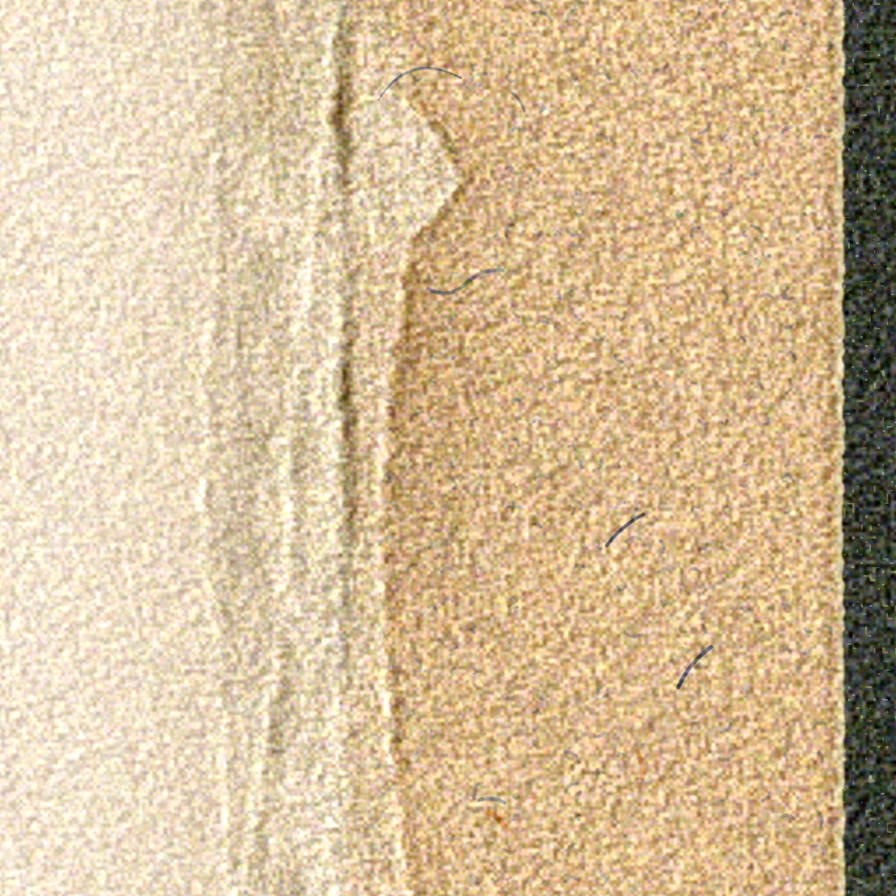
A WebGL 1 fragment shader for this texture:

```glsl
precision highp float;
uniform vec2 u_resolution;

float hash(vec2 p) {
  vec3 q = fract(vec3(p.xyx) * 0.1031);
  q += dot(q, q.yzx + 33.33);
  return fract((q.x + q.y) * q.z);
}

float noise(vec2 p) {
  vec2 i = floor(p), f = fract(p);
  f = f * f * (3.0 - 2.0 * f);
  return mix(mix(hash(i), hash(i + vec2(1.0, 0.0)), f.x),
             mix(hash(i + vec2(0.0, 1.0)), hash(i + vec2(1.0)), f.x), f.y);
}

float fbm(vec2 p) {
  float sum = 0.0, amp = 0.5;
  for (int i = 0; i < 4; i++) {
    sum += amp * noise(p);
    p = p * 2.03 + 17.0;
    amp *= 0.5;
  }
  return sum / 0.9375;
}

// Height-dependent x position through eight evenly spaced knots
float creaseX(float y, vec4 low, vec4 high) {
  vec4 k = vec4(0.0, 1.0, 2.0, 3.0);
  vec4 wLow = max(1.0 - abs(y * 7.0 - k), 0.0);
  vec4 wHigh = max(1.0 - abs(y * 7.0 - k - 4.0), 0.0);
  return dot(low, wLow) + dot(high, wHigh);
}

float bell(float d, float width) {
  return exp(-d * d / (width * width));
}

// Positive highlight on the crest, negative shadow beside it
float ridgeLight(float d, float width, float shade) {
  return bell(d, width) - shade * bell(d - width * 2.4, width * 1.5);
}

// Curved strand from a to b, bowed sideways by bend
float fiber(vec2 p, vec2 a, vec2 b, float bend, float width) {
  vec2 ab = b - a;
  float len = length(ab);
  vec2 dir = ab / len;
  float t = clamp(dot(p - a, dir) / len, 0.0, 1.0);
  vec2 c = a + ab * t + vec2(-dir.y, dir.x) * bend * 4.0 * t * (1.0 - t);
  return 1.0 - smoothstep(width * 0.4, width * 1.5, length(p - c));
}

// Short random strands, one candidate per cell
float scatteredFibers(vec2 p, float cells, float density, float seed) {
  vec2 id = floor(p * cells);
  vec2 local = fract(p * cells) - 0.5;
  float angle = 6.2832 * hash(id + seed);
  vec2 dir = vec2(cos(angle), sin(angle)) * mix(0.08, 0.28, hash(id + seed + 5.0));
  float present = step(hash(id + seed + 11.0), density);
  return present * fiber(local, -dir, dir, 0.1, 0.0022 * cells);
}

vec3 colourGrain(vec2 p) {
  float shared = noise(p * 255.0) - 0.5;
  vec3 tint = vec3(noise(p * 235.0 + 31.0), noise(p * 235.0 + 67.0), noise(p * 235.0 + 93.0)) - 0.5;
  float relief = noise(p * 170.0 + vec2(0.6, -0.4)) - noise(p * 170.0 - vec2(0.6, -0.4));
  return vec3(shared * 0.24 + relief * 0.17) + tint * vec3(0.10, 0.10, 0.20);
}

vec3 paper(vec2 p) {
  float wobble = (fbm(vec2(p.y * 24.0, 3.0)) - 0.5) * 0.022;
  float rough = (noise(p * vec2(40.0, 90.0)) - 0.5) * 0.006;
  float x = p.x + rough;
  float outer = creaseX(p.y, vec4(0.254, 0.251, 0.242, 0.227), vec4(0.224, 0.241, 0.237, 0.247)) + wobble * 0.6;
  float middle = creaseX(p.y, vec4(0.267, 0.289, 0.310, 0.320), vec4(0.328, 0.344, 0.359, 0.378)) - wobble * 0.6;
  float groove = creaseX(p.y, vec4(0.384, 0.384, 0.390, 0.392), vec4(0.384, 0.390, 0.381, 0.383)) + wobble * 0.4;
  float inner = creaseX(p.y, vec4(0.453, 0.435, 0.426, 0.424), vec4(0.428, 0.453, 0.455, 0.440)) + wobble * 0.5;
  float flake = min(0.462 + (0.883 - p.y) * 0.56, 0.510 - (0.797 - p.y) * 0.7);
  float flakeZone = smoothstep(0.72, 0.76, p.y) * (1.0 - smoothstep(0.86, 0.90, p.y));
  float layerEdge = mix(inner, max(inner, flake), flakeZone);

  // Stacked sheets from smooth cream to exposed tan
  float patches = fbm(p * vec2(22.0, 9.0));
  vec3 cream = mix(vec3(0.96, 0.90, 0.81), vec3(0.93, 0.86, 0.75), smoothstep(0.05, 0.25, x));
  vec3 tan_ = mix(vec3(0.86, 0.735, 0.56), vec3(0.865, 0.725, 0.54), p.x);
  vec3 torn = mix(vec3(0.82, 0.75, 0.62), vec3(0.92, 0.85, 0.73), smoothstep(0.25, 0.7, patches));
  vec3 col = mix(cream, torn, smoothstep(outer - 0.05, outer + 0.05, x));
  col = mix(col, vec3(0.85, 0.75, 0.58), 0.5 * smoothstep(0.68, 1.0, p.y) * bell(x - 0.31, 0.06));
  float strip = smoothstep(groove - 0.004, groove + 0.012, x);
  float bare = 1.0 - 0.65 * flakeZone;
  col = mix(col, vec3(0.87, 0.765, 0.60), strip * 0.8 * bare);
  float exposed = smoothstep(layerEdge - 0.004, layerEdge + 0.008, x);
  col = mix(col, tan_, exposed);

  // Crests, grooves and cast shade
  float broken = 0.45 + 0.7 * noise(vec2(p.y * 18.0, 8.0));
  float light = ridgeLight(x - outer, 0.0045, 0.9) * 0.085 * broken;
  light += ridgeLight(x - middle, 0.0055, 0.7) * 0.13 * broken;
  light += ridgeLight(x - layerEdge, 0.0055, 0.8) * 0.15 * broken * (1.0 - smoothstep(0.86, 0.94, p.y));
  float depth = 0.07 + 0.32 * bell(p.y - 0.865, 0.07) + 0.29 * bell(p.y - 0.53, 0.13);
  depth *= smoothstep(0.22, 0.4, p.y);
  light -= bell(x - groove, 0.009) * depth;
  light += bell(x - groove + 0.016, 0.005) * 0.05;
  float wrinkles = fbm(p * vec2(85.0, 16.0)) - 0.5;
  light += wrinkles * 0.20 * smoothstep(0.20, 0.27, x) * (1.0 - smoothstep(0.42, 0.50, x));
  light -= exposed * 0.09 * bell(x - 0.47, 0.075) * bell(p.y - 0.62, 0.26);
  col += light * vec3(0.95, 1.0, 1.12);
  col += (fbm(p * 28.0 + 9.0) - 0.5) * 0.08 * mix(0.35, 1.0, exposed);

  // Scattered and individual strands
  vec3 blue = vec3(0.38, 0.42, 0.45);
  float faint = scatteredFibers(p, 29.0, 0.22, 3.0) + scatteredFibers(p + 0.017, 43.0, 0.16, 41.0);
  col = mix(col, blue, min(faint, 1.0) * exposed * 0.38);
  float strands = fiber(p, vec2(0.423, 0.889), vec2(0.514, 0.913), 0.022, 0.0017);
  strands += fiber(p, vec2(0.478, 0.678), vec2(0.517, 0.681), -0.007, 0.0023);
  strands += fiber(p, vec2(0.517, 0.681), vec2(0.561, 0.698), 0.006, 0.0023);
  strands += fiber(p, vec2(0.572, 0.896), vec2(0.585, 0.876), 0.002, 0.0018);
  strands += fiber(p, vec2(0.535, 0.107), vec2(0.563, 0.104), 0.003, 0.0022);
  col = mix(col, blue, min(strands, 1.0) * 0.68);
  float bold = fiber(p, vec2(0.677, 0.391), vec2(0.718, 0.426), 0.003, 0.0020);
  bold += fiber(p, vec2(0.757, 0.233), vec2(0.794, 0.278), 0.004, 0.0023);
  col = mix(col, vec3(0.29, 0.31, 0.38), min(bold, 1.0) * 0.85);
  float rust = fiber(p, vec2(0.711, 0.162), vec2(0.717, 0.132), 0.002, 0.0025);
  rust += fiber(p, vec2(0.545, 0.093), vec2(0.563, 0.078), 0.002, 0.0032);
  return mix(col, vec3(0.82, 0.50, 0.22), min(rust, 1.0) * 0.75);
}

void main() {
  vec2 p = gl_FragCoord.xy / u_resolution;
  vec3 grain = colourGrain(p);
  float quiet = mix(0.72, 1.15, smoothstep(0.1, 0.5, p.x));
  vec3 col = paper(p) + grain * quiet;

  // Frayed cut edge over the dark backing
  float edge = 0.941 + (noise(vec2(p.y * 110.0, 2.0)) - 0.5) * 0.004;
  col -= 0.10 * bell(p.x - edge + 0.013, 0.006);
  col = mix(col, vec3(0.86, 0.85, 0.69) + grain * 0.7, 0.8 * bell(p.x - edge + 0.003, 0.003));
  vec3 backing = vec3(0.215, 0.235, 0.19) + grain * 1.05;
  backing += vec3(0.43, 0.47, 0.30) * smoothstep(0.80, 0.98, noise(p * 210.0 + 51.0)) * 0.6;
  col = mix(col, backing, smoothstep(edge - 0.0015, edge + 0.003, p.x));
  gl_FragColor = vec4(clamp(col, 0.0, 1.0), 1.0);
}
```
